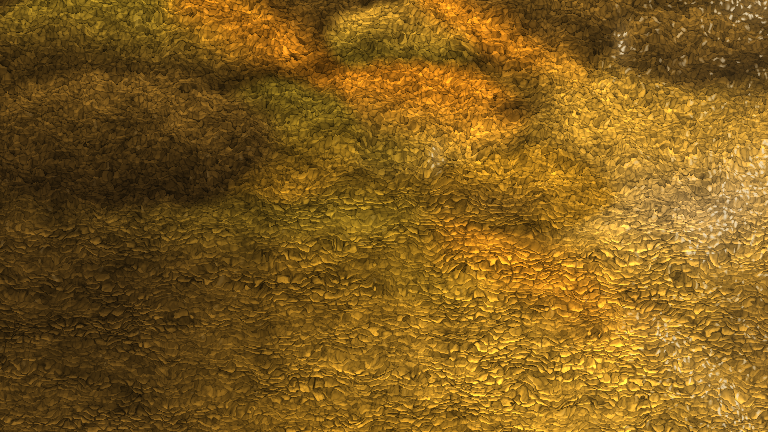
This texture is drawn by a WebGL 1 fragment shader. Its source:

```glsl
precision highp float;
// Wet golden mineral terraces: rounded mounds above a slope of small rippled ledges.

uniform vec2 u_resolution;

#define LEDGE_SCALE vec2(36.0, 92.0)
#define GRAIN_SCALE vec2(88.0, 84.0)
#define LEDGE_CONTRAST 0.72
#define GRAIN_CONTRAST 0.5
#define WARP 0.022
#define SEAM 0.2
#define GLINT 0.8
#define EXPOSURE 1.1

const vec3 DARK = vec3(0.18, 0.125, 0.045);
const vec3 BROWN = vec3(0.34, 0.24, 0.08);
const vec3 OLIVE = vec3(0.48, 0.38, 0.10);
const vec3 OCHRE = vec3(0.54, 0.38, 0.09);
const vec3 GOLD = vec3(0.67, 0.49, 0.15);
const vec3 ORANGE = vec3(0.72, 0.44, 0.09);
const vec3 TAN = vec3(0.77, 0.61, 0.36);

vec2 hash2(vec2 p) {
  return fract(sin(vec2(dot(p, vec2(127.1, 311.7)), dot(p, vec2(269.5, 183.3)))) * 43758.5);
}

// Layered sines, roughly -1 to 1.
float waves(vec2 p) {
  float sum = 0.0, amp = 0.5;
  for (int i = 0; i < 4; i++) {
    sum += amp * sin(p.x + 1.7 * sin(p.y)) * cos(p.y - 1.3 * sin(p.x * 0.7));
    p = mat2(1.5, 1.1, -1.1, 1.5) * p + 2.3;
    amp *= 0.6;
  }
  return sum;
}

// Cellular noise: gap to the cell border, height inside the cell, cell id, centre distance.
vec4 cells(vec2 p) {
  vec2 base = floor(p), f = fract(p), nearest = vec2(0.0);
  float first = 8.0, second = 8.0, id = 0.0;
  for (int j = -1; j <= 1; j++) {
    for (int i = -1; i <= 1; i++) {
      vec2 g = vec2(float(i), float(j));
      vec2 h = hash2(base + g);
      vec2 r = f - g - h;
      float d = dot(r, r);
      if (d < first) {
        second = first;
        first = d;
        nearest = r;
        id = fract(h.x * 17.3 + h.y * 5.7);
      } else {
        second = min(second, d);
      }
    }
  }
  return vec4(sqrt(second) - sqrt(first), nearest.y, id, sqrt(first));
}

float wash(vec2 p, vec2 centre, vec2 radius) {
  vec2 q = (p - centre) / radius;
  return exp(-dot(q, q));
}

float streak(vec2 p, vec2 a, vec2 b, float width) {
  vec2 ab = b - a;
  vec2 q = p - a - ab * clamp(dot(p - a, ab) / dot(ab, ab), 0.0, 1.0);
  return exp(-dot(q, q) / (width * width));
}

// Paints a dome lit from the upper right, over what lies behind it.
vec3 mound(vec3 behind, vec2 p, vec2 centre, vec2 radius, vec3 top, vec3 foot) {
  vec2 q = (p - centre) / radius;
  float d = length(q);
  vec3 body = mix(foot, top, smoothstep(-0.7, 0.75, q.y + 0.25 * q.x));
  behind *= 1.0 - SEAM * exp(-18.0 * (d - 1.0) * (d - 1.0));
  return mix(behind, body, 1.0 - smoothstep(0.8, 1.08, d));
}

vec3 slopeColour(vec2 p) {
  vec3 c = mix(BROWN, OCHRE, smoothstep(0.25, 0.9, p.x));
  c = mix(c, GOLD, smoothstep(0.9, 1.45, p.x));
  c = mix(c, DARK, 0.65 * wash(p, vec2(0.2, 0.3), vec2(0.5, 0.24)));
  c = mix(c, OLIVE, 0.8 * wash(p, vec2(0.78, 0.5), vec2(0.4, 0.08)));
  c = mix(c, OLIVE, 0.6 * wash(p, vec2(1.08, 0.36), vec2(0.22, 0.06)));
  c = mix(c, GOLD, 0.7 * wash(p, vec2(1.02, 0.15), vec2(0.36, 0.14)));
  c = mix(c, ORANGE, 0.7 * streak(p, vec2(1.08, 0.46), vec2(1.46, 0.25), 0.08));
  c = mix(c, GOLD * 1.1, 0.6 * streak(p, vec2(1.46, 0.25), vec2(1.66, 0.03), 0.08));
  return mix(c, BROWN * 1.2, 0.7 * wash(p, vec2(1.77, 0.23), vec2(0.14, 0.17)));
}

vec3 moundColours(vec3 c, vec2 p) {
  c = mix(c, BROWN, smoothstep(0.75, 0.95, p.y));
  c = mound(c, p, vec2(0.3, 0.92), vec2(0.34, 0.13), OLIVE, BROWN * 0.8);
  c = mound(c, p, vec2(1.26, 0.96), vec2(0.25, 0.12), BROWN * 1.2, DARK * 1.2);
  c = mound(c, p, vec2(1.6, 0.89), vec2(0.2, 0.09), BROWN * 1.3, DARK * 1.2);
  c = mix(c, ORANGE, 0.9 * streak(p, vec2(0.46, 1.0), vec2(0.76, 0.84), 0.065));
  c = mound(c, p, vec2(0.93, 0.91), vec2(0.19, 0.1), GOLD, OLIVE);
  c = mix(c, ORANGE, 0.9 * streak(p, vec2(1.0, 1.0), vec2(1.32, 0.82), 0.05));
  c = mix(c, GOLD, 0.9 * streak(p, vec2(1.3, 0.77), vec2(1.72, 0.66), 0.1));
  c = mound(c, p, vec2(0.93, 0.73), vec2(0.3, 0.14), ORANGE, GOLD * 0.95);
  c = mix(c, OLIVE, 0.7 * wash(p, vec2(0.87, 0.65), vec2(0.09, 0.05)));
  c = mix(c, DARK, 0.65 * wash(p, vec2(1.2, 0.755), vec2(0.08, 0.035)));
  c = mound(c, p, vec2(0.64, 0.68), vec2(0.2, 0.15), OLIVE, OCHRE);
  c = mound(c, p, vec2(0.28, 0.68), vec2(0.38, 0.17), BROWN * 1.1, DARK);
  c = mix(c, TAN, 0.8 * wash(p, vec2(1.62, 0.52), vec2(0.22, 0.1)));
  c = mound(c, p, vec2(1.22, 0.56), vec2(0.22, 0.1), OCHRE * 1.1, OCHRE);
  c = mix(c, BROWN, 0.7 * wash(p, vec2(1.16, 0.53), vec2(0.13, 0.05)));
  return mix(c, DARK, 0.7 * wash(p, vec2(1.76, 0.84), vec2(0.09, 0.1)));
}

void main() {
  vec2 p = gl_FragCoord.xy / u_resolution.y;
  p.x *= 1.77778 * u_resolution.y / u_resolution.x;
  float broad = waves(p * 11.0);
  float lumps = waves(p * vec2(24.0, 38.0) + 7.0);
  vec2 bent = p + WARP * vec2(broad, waves(p.yx * 14.0 + 4.0));

  vec3 colour = moundColours(slopeColour(bent), bent);
  colour *= 1.0 + 0.2 * broad + 0.24 * lumps;

  // Ledges cover the slope, broken by smooth pools; finer drips cover the mounds.
  float onSlope = 1.0 - smoothstep(0.45, 0.62, bent.y + 0.06 * sin(p.x * 5.0));
  float rippled = smoothstep(-0.45, 0.25, waves(p * vec2(9.0, 30.0) + 2.0));
  vec4 ledge = cells(bent * LEDGE_SCALE + vec2(0.0, 1.2 * lumps));
  vec4 grain = cells(bent * GRAIN_SCALE + 0.8 * vec2(lumps, waves(p * 70.0)));
  float lip = smoothstep(0.05, 0.2, ledge.x) * smoothstep(0.1, -0.45, ledge.y);
  float ledgeLight = 0.9 * lip + 0.35 * smoothstep(0.0, 0.3, ledge.x) - 0.55 + 0.3 * (ledge.z - 0.5);
  float grainLight = 0.5 * smoothstep(0.0, 0.5, grain.x) - 0.25 + 0.6 * grain.y + 0.7 * (grain.z - 0.5);
  float relief = LEDGE_CONTRAST * ledgeLight * mix(0.4, mix(0.45, 1.0, rippled), onSlope)
               + GRAIN_CONTRAST * grainLight * mix(1.0, 0.6, onSlope);
  colour *= EXPOSURE * max(0.3, 1.0 + relief);

  // Sun glints gather along the wet right side.
  float wet = 0.35 * smoothstep(1.2, 1.8, p.x)
            + 0.7 * streak(p, vec2(1.76, 0.62), vec2(1.63, 0.43), 0.05)
            + 0.5 * streak(p, vec2(1.5, 0.24), vec2(1.7, 0.05), 0.05)
            + wash(p, vec2(1.44, 0.9), vec2(0.02, 0.045))
            + wash(p, vec2(1.01, 0.64), vec2(0.015, 0.035))
            + 0.8 * wash(p, vec2(1.74, 0.98), vec2(0.07, 0.03));
  colour = mix(colour, TAN * 1.1, 0.3 * min(1.0, wet));
  float spark = smoothstep(1.0 - 0.5 * wet, 1.12 - 0.5 * wet, grain.z + 0.05)
              * (1.0 - smoothstep(0.1, 0.5, grain.w));
  colour = mix(colour, vec3(0.95, 0.88, 0.74), GLINT * spark * min(1.0, 0.3 + wet));
  gl_FragColor = vec4(clamp(colour, 0.0, 1.0), 1.0);
}
```
